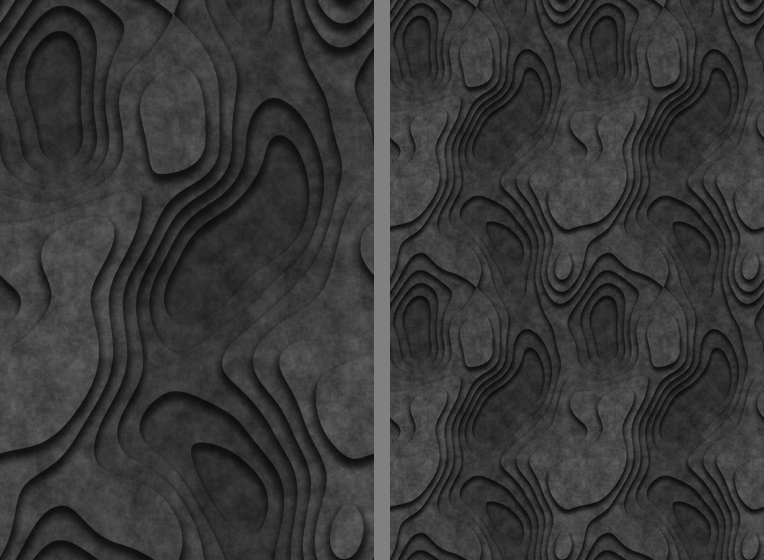
Left, the tile; right, the same tile 2 across and 2 down.
A Shadertoy shader for this pattern:

```glsl
// Seamless stack of dark cut-paper terraces with soft shadows and mottled grain.

const float TAU = 6.2831853;
const vec2 SHEET = vec2(1.0, 1.5);          // tile size, width = 1
const int LAYERS = 6;                       // sheets above the floor
const vec3 FLOOR_TONE = vec3(0.180, 0.180, 0.182);
const vec3 TOP_TONE = vec3(0.290, 0.290, 0.296);
const vec3 SHADOW_TONE = vec3(0.045, 0.045, 0.050);

// Integer hash: two values in 0..1 per lattice cell and seed
vec2 hash2(vec2 cell, uint seed) {
    uvec2 v = uvec2(cell) * 1664525u + 1013904223u + seed * 747796405u;
    v.x += v.y * 1664525u;
    v.y += v.x * 1664525u;
    v ^= v >> 16u;
    v.x += v.y * 1664525u;
    v.y += v.x * 1664525u;
    v ^= v >> 16u;
    return vec2(v & 65535u) / 65535.0;
}

// Slope of one lattice corner times the distance to it
float corner(vec2 cell, vec2 toPoint, vec2 period, uint seed) {
    vec2 slope = hash2(mod(cell, period), seed) * 2.0 - 1.0;
    return dot(normalize(slope + 0.0001), toPoint);
}

// Gradient noise that wraps after a whole number of cells
float wrapNoise(vec2 uv, vec2 period, uint seed) {
    vec2 p = uv * period;
    vec2 i = floor(p), f = p - i;
    vec2 w = f * f * f * (f * (f * 6.0 - 15.0) + 10.0);
    vec2 e = vec2(1.0, 0.0);
    float low = mix(corner(i, f, period, seed),
                    corner(i + e.xy, f - e.xy, period, seed), w.x);
    float high = mix(corner(i + e.yx, f - e.yx, period, seed),
                     corner(i + e.xx, f - e.xx, period, seed), w.x);
    return mix(low, high, w.y);
}

// Smooth terrain: a winding valley between ridges, with hills and pits
float terrain(vec2 p) {
    vec2 uv = p / SHEET;
    float bend = 0.08 * sin(TAU * uv.y);
    float ridge = 0.17 * cos(TAU * (uv.x + bend - 0.05));
    vec2 warped = uv + 0.03 * sin(TAU * (uv.yx + vec2(0.1, 0.4)));
    return 0.5 + ridge + 0.75 * wrapNoise(warped, vec2(2.0), 11u)
                       + 0.68 * wrapNoise(warped, vec2(3.0, 4.0), 5u);
}

// Height and steepness, to turn level sets into distances
vec2 heightAndSlope(vec2 p) {
    const float STEP = 0.004;
    float h = terrain(p);
    vec2 rise = vec2(terrain(p + vec2(STEP, 0.0)), terrain(p + vec2(0.0, STEP))) - h;
    return vec2(h, max(length(rise) / STEP, 0.08));
}

float levelDistance(vec2 ground, float level) {
    return (ground.x - level) / ground.y;
}

// Blotches down to fine fibre
float paperGrain(vec2 uv) {
    float sum = 0.0, gain = 1.0, scale = 6.0;
    for (int i = 0; i < 5; i++) {
        sum += gain * wrapNoise(uv, vec2(2.0, 3.0) * scale, uint(i) + 20u);
        gain *= 0.82;
        scale *= 2.0;
    }
    return sum;
}

// Paint sheets from the floor upward, each shading what lies below
vec3 stackLayers(vec2 p, float pixel) {
    const vec2 TO_LIGHT = vec2(0.0, 0.017);
    const float BLUR = 0.025;
    vec2 here = heightAndSlope(p);
    vec2 caster = heightAndSlope(p + TO_LIGHT);
    vec3 color = FLOOR_TONE;
    for (int k = 0; k < LAYERS; k++) {
        float level = 0.2 + 0.12 * float(k);
        float shade = smoothstep(-BLUR, 0.4 * BLUR, levelDistance(caster, level));
        float cover = smoothstep(-0.7 * pixel, 0.7 * pixel, levelDistance(here, level));
        vec3 sheet = mix(FLOOR_TONE, TOP_TONE, float(k + 1) / float(LAYERS));
        color = mix(color, SHADOW_TONE, 0.88 * shade);
        color = mix(color, sheet, cover);
    }
    return color;
}

void mainImage(out vec4 fragColor, in vec2 fragCoord) {
    vec2 uv = fragCoord / iResolution.xy;
    vec3 color = stackLayers(uv * SHEET, 1.0 / iResolution.x);
    color *= 1.0 + 0.27 * paperGrain(uv);
    fragColor = vec4(clamp(color, 0.0, 1.0), 1.0);
}
```
